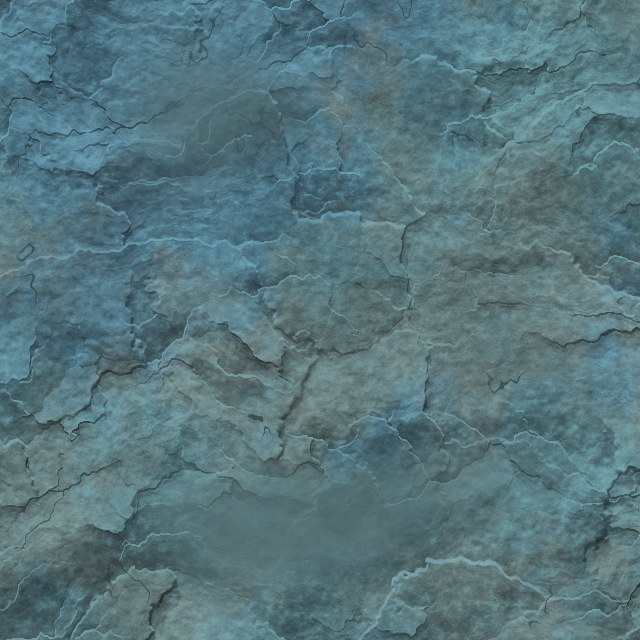
Give the GLSL for this texture, as a WebGL 1 fragment shader.

```glsl
precision highp float;
uniform vec2 u_resolution;

// Rock relief, in units of the canvas
const float SLAB_DENSITY = 4.6;
const float SHARD_DENSITY = 14.0;
const float SLAB_RELIEF = 0.095;
const float SHARD_RELIEF = 0.046;
const float CRAG_RELIEF = 0.046;
const float GRAIN_RELIEF = 0.005;
const float EDGE_SHARPNESS = 160.0;
const float BEND = 0.16;
const float JAGGEDNESS = 0.105;

// Light
const vec2 LIGHT_DIR = vec2(-0.30, 0.95);
const float SLOPE_STEP = 0.0026;
const float SLOPE_LIMIT = 1.5;
const float LIGHT_GAIN = 0.37;
const float SHADOW_GAIN = 0.40;
const float GRAIN_GAIN = 0.42;
const float PATCH_GAIN = 0.42;
const float EXPOSURE = 1.06;

// Colours
const vec3 STONE = vec3(0.368, 0.452, 0.452);
const vec3 TEAL = vec3(0.333, 0.475, 0.500);
const vec3 BLUE = vec3(0.290, 0.448, 0.522);
const vec3 RUST = vec3(0.415, 0.435, 0.410);
const vec3 MIST = vec3(0.315, 0.412, 0.420);
const vec3 SHEEN = vec3(0.430, 0.625, 0.690);
const vec3 VEIN = vec3(0.480, 0.550, 0.540);
const vec3 CRACK = vec3(0.180, 0.240, 0.260);

vec2 hash2(vec2 p) {
  vec3 q = fract(p.xyx * vec3(0.1031, 0.1030, 0.0973));
  q += dot(q, q.yzx + 33.33);
  return fract((q.xx + q.yz) * q.zy) * 2.0 - 1.0;
}

float noise(vec2 p) {
  vec2 i = floor(p), f = p - i;
  vec2 u = f * f * f * (f * (f * 6.0 - 15.0) + 10.0);
  vec2 e = vec2(1.0, 0.0);
  float low = mix(dot(hash2(i), f), dot(hash2(i + e), f - e), u.x);
  float high = mix(dot(hash2(i + e.yx), f - e.yx), dot(hash2(i + 1.0), f - 1.0), u.x);
  return mix(low, high, u.y);
}

// x: smooth octaves, y: creased octaves
vec2 octaves(vec2 p, float gain) {
  vec2 sum = vec2(0.0);
  float amplitude = 0.5;
  for (int i = 0; i < 5; i++) {
    float n = noise(p);
    sum += amplitude * vec2(n, abs(n));
    p = mat2(1.6, 1.2, -1.2, 1.6) * p + 17.3;
    amplitude *= gain;
  }
  return sum;
}

float fbm(vec2 p) { return octaves(p, 0.5).x; }

// Tilted flat facets, one per Voronoi cell, with steps between them
float facets(vec2 p) {
  vec2 cell = floor(p);
  float total = 0.0, weights = 0.0;
  for (int j = -1; j <= 1; j++) {
    for (int i = -1; i <= 1; i++) {
      vec2 c = cell + vec2(float(i), float(j));
      vec2 d = p - c - 0.5 - 0.45 * hash2(c);
      float w = exp(-EDGE_SHARPNESS * (dot(d, d) - 0.35));
      total += w * (0.20 * hash2(c + 113.0).x + 0.8 * dot(hash2(c + 57.0), d));
      weights += w;
    }
  }
  return total / max(weights, 1e-36);
}

float height(vec2 p) {
  vec2 bend = BEND * vec2(noise(p * 2.3 + 5.0), noise(p * 2.3 + 35.0));
  vec2 jag = JAGGEDNESS * vec2(octaves(p * 6.0, 0.62).x, octaves(p * 6.0 + 41.0, 0.62).x);
  vec2 bed = mat2(0.99, -0.14, 0.14, 0.99) * (p + bend + jag);
  float rugged = smoothstep(-0.25, 0.30, noise(p * 3.0 + 7.0));
  float ledges = mix(0.20, 1.0, smoothstep(-0.16, 0.18, noise(p * 4.5 + 93.0)));
  float chips = smoothstep(-0.12, 0.25, noise(p * 5.5 + 61.0));
  float crags = octaves(bed * vec2(5.0, 8.0) + 23.0, 0.55).y;
  return SLAB_RELIEF * ledges * facets(bed * SLAB_DENSITY * vec2(0.9, 1.15))
    + SHARD_RELIEF * chips * facets(bed * SHARD_DENSITY * vec2(0.75, 1.2) + 9.0)
    - CRAG_RELIEF * (0.35 + 0.75 * rugged) * crags
    + GRAIN_RELIEF * fbm(p * 28.0);
}

// Thin broken line along the zero level of a noise field
float seam(float field, float width) {
  return 1.0 - smoothstep(0.25 * width, width, abs(field));
}

void main() {
  vec2 p = gl_FragCoord.xy / min(u_resolution.x, u_resolution.y);

  // Slope towards the light and soft shadow under ledges
  vec2 halfStep = 0.5 * SLOPE_STEP * LIGHT_DIR;
  float here = height(p - halfStep);
  float slope = (here - height(p + halfStep)) / SLOPE_STEP;
  float light = slope / (1.0 + SLOPE_LIMIT * abs(slope));
  float shadow = max(height(p + LIGHT_DIR * 0.010) - here, 0.0) / 0.022
    + max(height(p + LIGHT_DIR * 0.028) - here, 0.0) / 0.050;
  shadow = shadow / (1.0 + shadow);

  // Mineral stains
  float mottle = fbm(p * 9.0 + 3.0);
  float grain = octaves(p * vec2(46.0, 62.0), 0.75).x;
  float blueness = noise(p * vec2(1.7, 2.7) + 12.0) + 0.7 * mottle + 0.30 * (p.y - 0.48);
  float tealness = noise(p * 3.1 + 51.0) + 0.8 * mottle;
  float rustiness = noise(p * 4.3 + 77.0) + 0.9 * fbm(p * 18.0 + 5.0);
  vec3 color = mix(STONE, TEAL, smoothstep(-0.25, 0.20, tealness));
  color = mix(color, BLUE, 0.85 * smoothstep(-0.10, 0.32, blueness));
  color = mix(color, RUST, 0.45 * smoothstep(0.15, 0.50, rustiness));

  // Smooth hazy hollows
  float mist = smoothstep(0.12, 0.42, noise(p * vec2(2.0, 2.8) + 31.0));
  float clarity = 1.0 - 0.75 * mist;
  color = mix(color, MIST, 0.75 * mist);

  // Lighting, broken sheen on lit edges and fine flecks
  float patches = fbm(p * vec2(4.5, 6.5) + 47.0);
  float shade = LIGHT_GAIN * light - SHADOW_GAIN * shadow
    + GRAIN_GAIN * grain + PATCH_GAIN * patches;
  color *= EXPOSURE + clarity * shade;
  float wear = smoothstep(-0.15, 0.25, fbm(p * 20.0 + 71.0) + 0.4 * grain);
  float fleck = smoothstep(0.16, 0.50, grain + 0.5 * mottle + 0.4 * patches);
  float sheen = 0.50 * wear * smoothstep(0.20, 0.55, light) + 0.36 * fleck;
  color = mix(color, SHEEN, clarity * sheen);

  // Sparse pale veins and dark cracks
  float vein = seam(fbm(p * vec2(1.6, 4.2) + 63.0), 0.009);
  vein *= smoothstep(0.20, 0.36, noise(p * 2.6 + 19.0));
  color = mix(color, VEIN, 0.6 * vein * clarity);
  float crack = seam(octaves(p * vec2(5.0, 3.6) + 88.0, 0.6).x, 0.012);
  crack *= smoothstep(0.18, 0.34, noise(p * 7.0 + 29.0));
  color = mix(color, CRACK, 0.7 * crack * clarity);

  gl_FragColor = vec4(color, 1.0);
}
```
